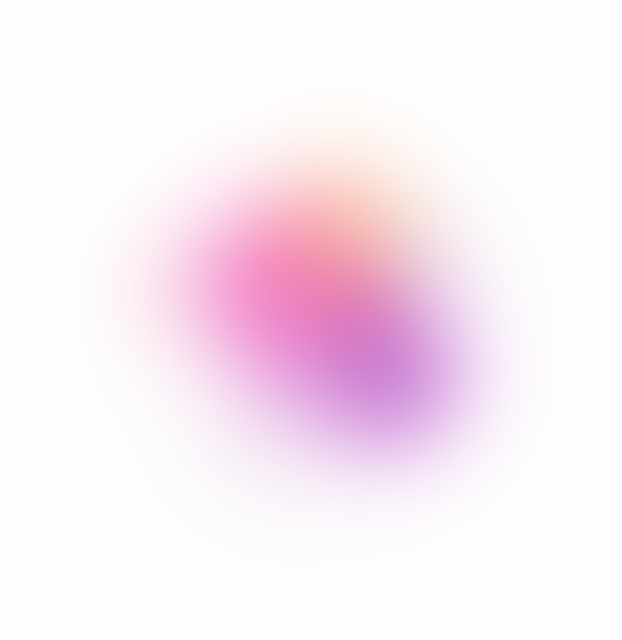
This background is drawn by a Shadertoy shader. Its source:

```glsl
// A soft round glow of pink, peach and violet on white paper.
// Overlapping Gaussian washes add up their absorbed light per channel,
// and the exponential of that sum tints the paper.

#define PAPER vec3(0.998)
#define DISC_CENTER vec2(-0.004, -0.017)
#define DISC_RADIUS 0.397
#define DISC_TINT vec3(0.006, 0.010, 0.007)
#define EDGE_TINT 0.002

// Absorption of one wash that fades from its center
vec3 wash(vec2 p, vec2 center, float spread, vec3 absorbed) {
    vec2 d = (p - center) / spread;
    return absorbed * exp(-dot(d, d));
}

// Pale disc with a barely visible rim
vec3 paleDisc(vec2 p, float pixel) {
    float r = length(p - DISC_CENTER);
    float inside = 1.0 - smoothstep(-pixel, pixel, r - DISC_RADIUS);
    float falloff = max(1.0 - r / DISC_RADIUS, 0.0);
    return inside * (EDGE_TINT + DISC_TINT * falloff);
}

void mainImage(out vec4 fragColor, in vec2 fragCoord) {
    // Centered coordinates, one unit per canvas height
    vec2 p = (fragCoord - 0.5 * iResolution.xy) / iResolution.y;
    vec3 ink = paleDisc(p, 1.0 / iResolution.y);

    // Main lobes: pink, peach, violet, magenta
    ink += wash(p, vec2(-0.063, 0.064), 0.124, vec3(0.02, 0.42, 0.13));
    ink += wash(p, vec2(0.046, 0.129), 0.124, vec3(0.01, 0.17, 0.29));
    ink += wash(p, vec2(0.120, -0.086), 0.124, vec3(0.18, 0.52, 0.13));
    ink += wash(p, vec2(-0.030, -0.047), 0.111, vec3(0.02, 0.18, 0.04));

    // Softer fills: lavender below, rose left, mauve right, warm core
    ink += wash(p, vec2(-0.043, -0.151), 0.143, vec3(0.03, 0.06, 0.03));
    ink += wash(p, vec2(-0.193, 0.044), 0.117, vec3(0.01, 0.06, 0.05));
    ink += wash(p, vec2(0.165, 0.070), 0.111, vec3(0.04, 0.07, 0.03));
    ink += wash(p, vec2(0.074, 0.012), 0.085, vec3(0.01, 0.17, 0.06));

    fragColor = vec4(PAPER * exp(-ink), 1.0);
}
```
